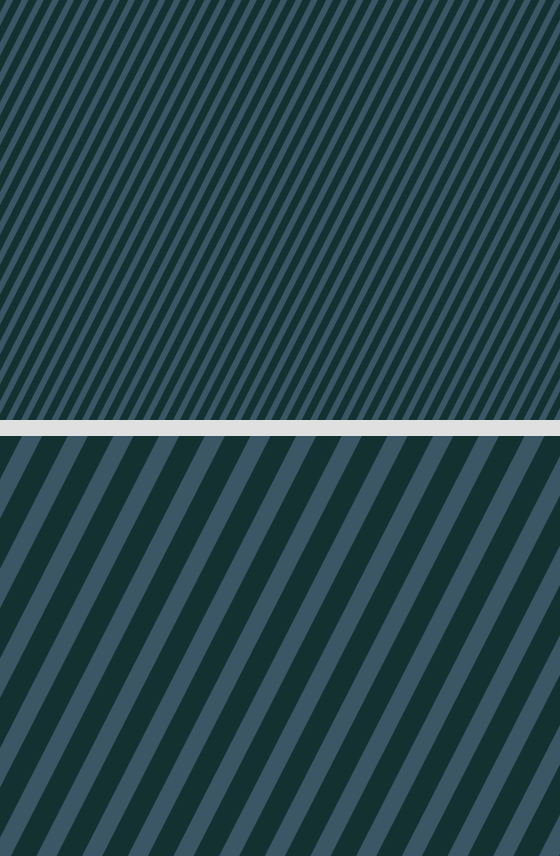
Top: the whole. Bottom: its middle third, enlarged.
This pattern is drawn by a Shadertoy shader. Its source:

```glsl
// Even diagonal pinstripes: slate blue bands on a deep green ground.

const vec3  GROUND_COLOR = vec3(0.073, 0.192, 0.190);
const vec3  STRIPE_COLOR = vec3(0.232, 0.342, 0.398);
const float STRIPE_ANGLE = 63.0;    // degrees above the horizontal
const float PERIOD       = 0.0323;  // stripe spacing, in canvas heights
const float STRIPE_SHARE = 0.44;    // stripe width as a share of the period
const float STRIPE_PHASE = 0.23;    // stripe centre, in periods from mid canvas

// Signed distance to the nearest stripe edge, negative inside a stripe.
float stripeDistance(vec2 p) {
    float angle = radians(STRIPE_ANGLE);
    vec2 normal = vec2(sin(angle), -cos(angle));
    float cell = fract(dot(p, normal) / PERIOD - STRIPE_PHASE + 0.5) - 0.5;
    return (abs(cell) - 0.5 * STRIPE_SHARE) * PERIOD;
}

void mainImage(out vec4 fragColor, in vec2 fragCoord) {
    // Centred coordinates, one unit per canvas height
    vec2 p = (fragCoord - 0.5 * iResolution.xy) / iResolution.y;
    float pixel = 1.0 / iResolution.y;

    // Edge coverage over one pixel
    float coverage = clamp(0.5 - stripeDistance(p) / pixel, 0.0, 1.0);
    fragColor = vec4(mix(GROUND_COLOR, STRIPE_COLOR, coverage), 1.0);
}
```
